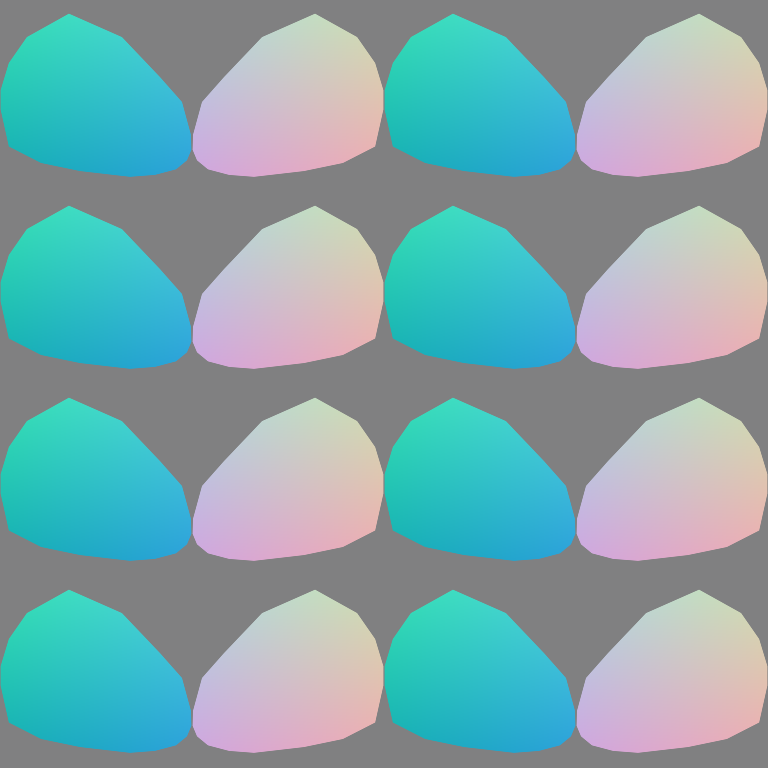
This pattern is drawn by a WebGL 2 fragment shader. Its source:

```glsl
#version 300 es
precision highp float;
// Rows of rounded, faceted petals on grey, alternating teal and pastel.
// Each petal is a convex outline cut by half-planes, mirrored in every
// second column and filled with a linear two-axis colour gradient.

#define GRID 4.0
#define CORNERS 17
#define EDGE_SOFTNESS 0.5
#define BACKGROUND vec3(0.502, 0.502, 0.505)

uniform vec2 u_resolution;
out vec4 fragColor;

// Petal corners within a unit cell, clockwise from the tip
const vec2 outline[CORNERS] = vec2[CORNERS](
  vec2(0.359, 0.929), vec2(0.635, 0.807), vec2(0.833, 0.599),
  vec2(0.948, 0.469), vec2(0.995, 0.297), vec2(0.997, 0.220),
  vec2(0.974, 0.165), vec2(0.917, 0.118), vec2(0.807, 0.089),
  vec2(0.677, 0.079), vec2(0.417, 0.109), vec2(0.214, 0.151),
  vec2(0.046, 0.237), vec2(0.003, 0.430), vec2(0.003, 0.530),
  vec2(0.046, 0.672), vec2(0.140, 0.807));

// Signed distance to the convex petal, negative inside
float petalDistance(vec2 p) {
  float dist = -1.0;
  for (int i = 0; i < CORNERS; i++) {
    vec2 start = outline[i];
    vec2 edge = outline[(i + 1) % CORNERS] - start;
    vec2 outward = normalize(vec2(-edge.y, edge.x));
    dist = max(dist, dot(p - start, outward));
  }
  return dist;
}

// Base colour plus its change along each axis of the cell
vec3 tealGradient(vec2 p) {
  return vec3(0.06, 0.66, 0.70)
    + p.x * vec3(0.10, -0.05, 0.16)
    + p.y * vec3(0.16, 0.24, 0.00);
}

vec3 pastelGradient(vec2 p) {
  return vec3(0.825, 0.63, 0.88)
    + p.x * vec3(0.13, 0.02, -0.19)
    + p.y * vec3(-0.155, 0.24, 0.00);
}

void main() {
  vec2 grid = gl_FragCoord.xy / u_resolution * GRID;
  vec2 cell = fract(grid);
  bool mirrored = mod(floor(grid.x), 2.0) > 0.5;

  // Odd columns flip the outline and take the pastel fill
  vec2 shapePoint = mirrored ? vec2(1.0 - cell.x, cell.y) : cell;
  vec3 fill = mirrored ? pastelGradient(cell) : tealGradient(cell);

  // Edge blend about one pixel wide
  float blur = EDGE_SOFTNESS * GRID / min(u_resolution.x, u_resolution.y);
  float coverage = 1.0 - smoothstep(-blur, blur, petalDistance(shapePoint));
  fragColor = vec4(mix(BACKGROUND, fill, coverage), 1.0);
}
```
